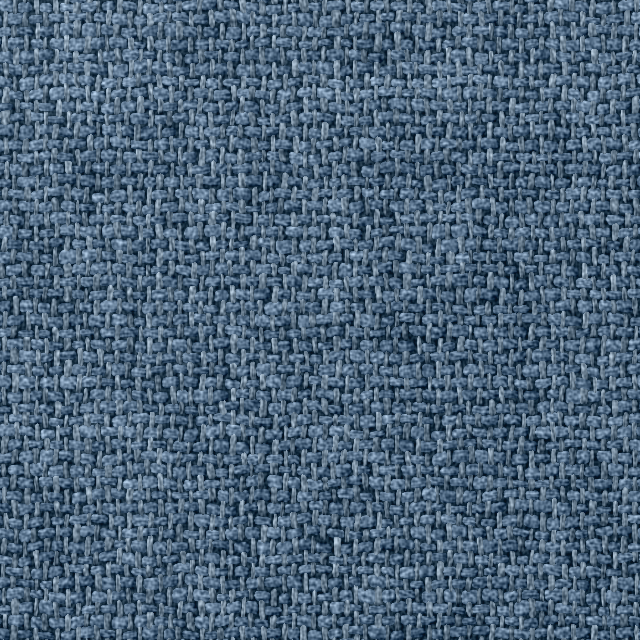
Give the GLSL for this texture, as a Shadertoy shader.

```glsl
// Coarse blue plain-weave upholstery cloth with uneven, fibrous yarns.

const vec2 THREADS = vec2(62.0, 51.0);         // warp across, weft down
const vec2 WEFT_HALF_SIZE = vec2(0.76, 0.43);  // in thread spacings
const vec2 WARP_HALF_SIZE = vec2(0.29, 0.72);
const vec3 WEFT_TINT = vec3(-0.100, 0.0, 0.100);
const vec3 WARP_TINT = vec3(-0.080, 0.0, 0.070);
const vec3 GAP_TINT = vec3(-0.090, 0.0, 0.070);
const float GAP_TONE = 0.17;

// Integer hash of a lattice point, two values in 0..1
vec2 hash2(vec2 cell) {
    uvec2 v = uvec2(ivec2(floor(cell))) * 1664525u + 1013904223u;
    v.x += v.y * 1664525u;
    v.y += v.x * 1664525u;
    v ^= v >> 16u;
    v.x += v.y * 1664525u;
    v.y += v.x * 1664525u;
    v ^= v >> 16u;
    return vec2(v & 65535u) / 65535.0;
}

float cornerSlope(vec2 corner, vec2 offset) {
    float angle = 6.28319 * hash2(corner).x;
    return dot(vec2(cos(angle), sin(angle)), offset);
}

// Gradient noise, roughly -0.7..0.7
float gradientNoise(vec2 p) {
    vec2 i = floor(p);
    vec2 f = p - i;
    vec2 u = f * f * f * (f * (f * 6.0 - 15.0) + 10.0);
    vec2 e = vec2(1.0, 0.0);
    float low = mix(cornerSlope(i, f), cornerSlope(i + e.xy, f - e.xy), u.x);
    float high = mix(cornerSlope(i + e.yx, f - e.yx), cornerSlope(i + e.xx, f - e.xx), u.x);
    return mix(low, high, u.y);
}

// Small drift that keeps the threads from running perfectly straight
vec2 threadDrift(vec2 p) {
    return vec2(gradientNoise(p * vec2(0.50, 0.25) + 31.0),
                gradientNoise(p * vec2(0.25, 0.50) + 87.0)) * 0.48;
}

// Slow swelling of one yarn along its length
float slub(float along, float thread) {
    return 1.0 + 0.36 * gradientNoise(vec2(along * 0.31, thread * 3.37 + 0.5));
}

// Flat-topped height of a yarn float; q spans -1..1 over its size
float floatHeight(vec2 q, bool isWeft) {
    vec2 s = q * q;
    vec2 alongAcross = isWeft ? s : s.yx;
    return 1.0 - alongAcross.x * alongAcross.x - alongAcross.y * mix(0.5, 1.0, alongAcross.y);
}

// Fine strands running along the yarn
float strands(vec2 local, bool isWeft, vec2 seed) {
    vec2 frequency = isWeft ? vec2(1.9, 4.2) : vec2(4.6, 1.7);
    return gradientNoise(local * frequency + seed * 97.0);
}

// Lit tone of one float
float floatTone(vec2 q, float height, float fibre, float dye) {
    float dome = sqrt(clamp(height, 0.0, 1.0));
    float light = 0.075 * (q.y - q.x);
    return 0.235 + 0.23 * dome + light + 0.27 * fibre + dye;
}

// Colour of the weave at p, measured in thread spacings
vec3 weave(vec2 p) {
    vec2 home = floor(p);
    float topHeight = -1.0;
    float tone = GAP_TONE;
    vec3 tint = GAP_TINT;
    for (int y = -1; y <= 1; y++) {
        for (int x = -1; x <= 1; x++) {
            vec2 cell = home + vec2(x, y);
            vec2 seed = hash2(cell + 211.0);
            bool isWeft = mod(cell.x + cell.y, 2.0) < 0.5;
            vec2 local = p - cell - 0.5 - (seed - 0.5) * 0.22;
            vec2 halfSize = isWeft ? WEFT_HALF_SIZE : WARP_HALF_SIZE;
            halfSize *= isWeft ? vec2(1.0, slub(cell.x, cell.y))
                               : vec2(slub(cell.y, cell.x + 400.0), 1.0);
            halfSize *= 0.88 + 0.24 * seed.yx;
            vec2 q = local / halfSize;
            float fibre = strands(local, isWeft, seed);
            float height = floatHeight(q, isWeft) + 0.30 * fibre;
            if (height > topHeight) {
                // Dye varies by thread and by single float
                float thread = isWeft ? cell.y : cell.x + 700.0;
                float dye = 0.06 * (hash2(vec2(thread, 5.0)).y - 0.5) + 0.12 * (seed.x - 0.5);
                dye += isWeft ? 0.0 : 0.03;
                topHeight = height;
                tone = floatTone(q, height, fibre, dye);
                tint = isWeft ? WEFT_TINT : WARP_TINT;
            }
        }
    }
    float cover = smoothstep(-0.10, 0.26, topHeight);
    return mix(GAP_TONE + GAP_TINT, tone + tint, cover);
}

void mainImage(out vec4 fragColor, in vec2 fragCoord) {
    vec2 uv = fragCoord / iResolution.xy;
    vec2 p = uv * THREADS;
    vec3 color = weave(p + threadDrift(p));

    // Fuzz, broad mottling and a slight fall-off to the lower right
    float fuzz = 0.25 * gradientNoise(p * 3.3 + 53.0);
    float mottle = 0.045 * gradientNoise(uv * vec2(7.0, 5.0) + 11.0);
    float falloff = 0.025 * (uv.y - uv.x);
    color += fuzz + mottle + falloff;
    fragColor = vec4(clamp(color, vec3(0.02, 0.07, 0.11), vec3(0.84, 0.90, 0.95)), 1.0);
}
```
